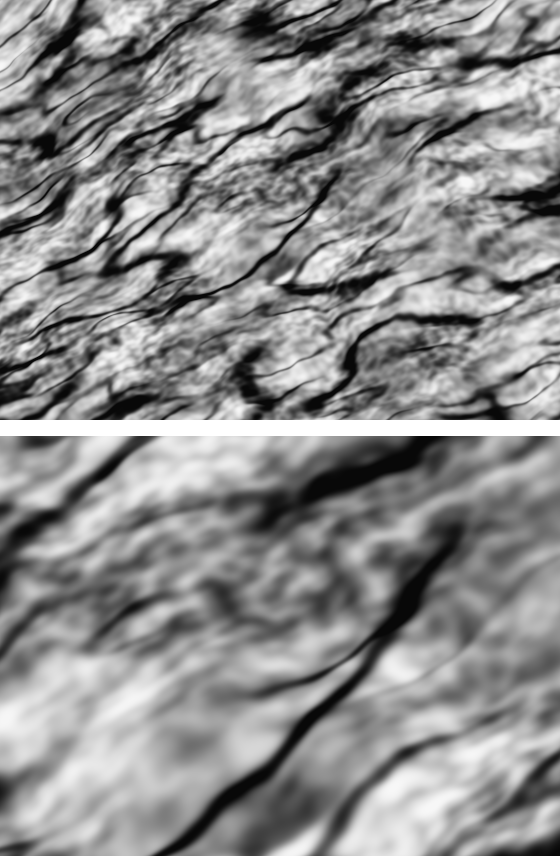
Top, the full canvas; bottom, a detail of the centre.
Reproduce this texture procedurally as a Shadertoy shader.

```glsl
// Grey fibrous tissue: dark wavy strands climb to the right over pale streaks.
// A sheared, warped frame follows the fibres; stretched gradient noise gives
// streaks and grain, and its zero crossings give the dark strands.

#define BASE_TONE 0.69
#define STRAND_DEPTH 0.75
#define STRAND_WIDTH 0.12
#define THREAD_DEPTH 0.45
#define THREAD_WIDTH 0.15
#define BAND_GAIN 0.28
#define STREAK_GAIN 0.30
#define FIBRE_GAIN 0.28
#define GRAIN_GAIN 0.24
#define BLACK_POINT -0.15
#define WHITE_POINT 1.17

// Unit gradient direction for a lattice cell
vec2 cellGradient(vec2 cell) {
    vec3 h = fract(cell.xyx * vec3(0.1031, 0.1030, 0.0973));
    h += dot(h, h.yzx + 33.33);
    float angle = 6.2832 * fract((h.x + h.y) * h.z);
    return vec2(cos(angle), sin(angle));
}

// Gradient noise, roughly -1 to 1
float noise(vec2 p) {
    vec2 cell = floor(p);
    vec2 f = p - cell;
    vec2 s = f * f * f * (f * (f * 6.0 - 15.0) + 10.0);
    vec2 e = vec2(1.0, 0.0);
    float a = dot(cellGradient(cell), f);
    float b = dot(cellGradient(cell + e.xy), f - e.xy);
    float c = dot(cellGradient(cell + e.yx), f - e.yx);
    float d = dot(cellGradient(cell + e.xx), f - e.xx);
    return 1.4 * mix(mix(a, b, s.x), mix(c, d, s.x), s.y);
}

// Coordinates along (x) and across (y) the fibres
vec2 fibreFrame(vec2 p) {
    float rise = (0.72 * p.x - 0.14 * p.x * p.x) * (0.7 + 0.3 * p.y);
    vec2 q = vec2(dot(p, vec2(0.87, 0.5)), p.y - rise);
    float amplitude = 0.035;
    float frequency = 3.0;
    for (int i = 0; i < 3; i++) {
        q.y += amplitude * noise(p * frequency + 17.3 * float(i + 1));
        amplitude *= 0.34;
        frequency *= 2.9;
    }
    return q;
}

// Thin lines along the zero crossings of two mixed noise layers
float strands(vec2 q, float width) {
    float n = noise(q) + 0.6 * noise(q * 1.63 + vec2(7.3, 2.9));
    return exp(-n * n / (width * width));
}

// Strands fade in and out along their length
float presence(vec2 q) {
    return smoothstep(-0.4, 0.25, noise(q));
}

void mainImage(out vec4 fragColor, in vec2 fragCoord) {
    vec2 p = fragCoord / iResolution.y;
    vec2 q = fibreFrame(p);

    // Pale ground with streaks from broad to fine
    float tone = BASE_TONE;
    tone += BAND_GAIN * noise(q * vec2(2.0, 6.0) + 41.7);
    tone += STREAK_GAIN * noise(q * vec2(6.0, 20.0) + 12.4);
    tone += FIBRE_GAIN * noise(q * vec2(17.0, 41.0) + 63.1);

    // Crinkled grain, stronger in patches
    float patchy = smoothstep(-0.5, 0.6, noise(p * 5.0 + 28.6));
    tone += GRAIN_GAIN * mix(0.4, 1.2, patchy) * noise(q * vec2(46.0, 72.0) + 5.2);

    // Dark strands and finer threads
    float strand = strands(q * vec2(2.2, 9.0) + 31.9, STRAND_WIDTH);
    float thread = strands(q * vec2(4.5, 16.0) + 87.5, THREAD_WIDTH);
    tone -= STRAND_DEPTH * strand * presence(q * vec2(2.8, 8.0) + 52.3);
    tone -= THREAD_DEPTH * thread * presence(q * vec2(4.0, 10.0) + 74.8);

    // Soft shoulder at both ends of the grey scale
    float grey = mix(0.03, 0.97, smoothstep(BLACK_POINT, WHITE_POINT, tone));
    fragColor = vec4(vec3(grey), 1.0);
}
```
